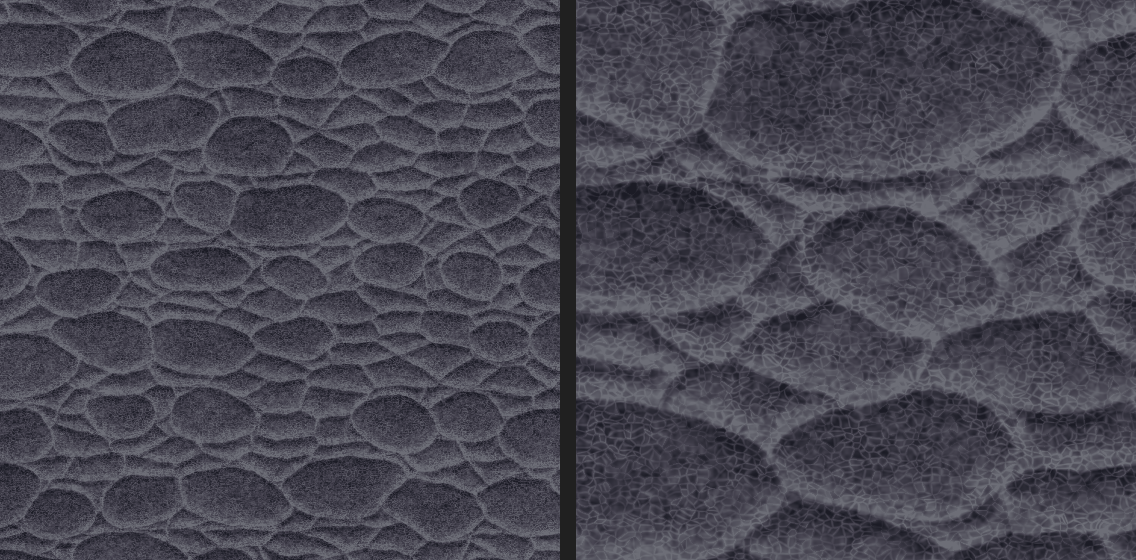
Left: the whole. Right: its middle third, enlarged.
Give the GLSL for this texture, as a WebGL 2 fragment shader.

```glsl
#version 300 es
precision highp float;
// Embossed reptile leather: rows of large oval scales lie over a field of
// small flat Voronoi scales. The distance to the nearest crease gives a
// rounded relief, which is lit from below and covered with fine grain.

uniform vec2 u_resolution;
out vec4 fragColor;

const vec2 OVAL_PITCH = vec2(0.166, 0.132);
const vec2 OVAL_MIN = vec2(0.054, 0.033);
const vec2 OVAL_MAX = vec2(0.112, 0.062);
const float OVAL_JITTER = 0.45;
const float OVAL_TILT = 0.35;
const float OVAL_GAPS = 0.08;
const vec2 SMALL_PITCH = vec2(0.094, 0.043);
const vec2 GRAIN_PITCH = vec2(0.0054, 0.0040);
const float DOME_WIDTH = 0.017;
const float RIM_WIDTH = 0.004;
const float CREASE_WIDTH = 0.0024;
const float GLOW_WIDTH = 0.006;
const float RIM_STEP = 0.0022;
const float DOME_STEP = 0.0075;
const float SHADE_GAIN = 0.95;
const float GLOW_GAIN = 0.28;
const float DOME_GAIN = 0.42;
const float GRAIN_GAIN = 0.38;
const vec3 SHADOW = vec3(0.14, 0.14, 0.18);
const vec3 MIDTONE = vec3(0.27, 0.26, 0.31);
const vec3 HIGHLIGHT = vec3(0.37, 0.37, 0.41);

vec2 hash2(vec2 p) {
    vec3 q = fract(p.xyx * vec3(0.1031, 0.1030, 0.0973));
    q += dot(q, q.yzx + 33.33);
    return fract((q.xx + q.yz) * q.zy);
}

float noise(vec2 p) {
    vec2 i = floor(p), f = fract(p);
    f = f * f * (3.0 - 2.0 * f);
    float low = mix(hash2(i).x, hash2(i + vec2(1, 0)).x, f.x);
    float high = mix(hash2(i + vec2(0, 1)).x, hash2(i + vec2(1, 1)).x, f.x);
    return mix(low, high, f.y);
}

// Approximate signed distance to an axis-aligned ellipse
float ellipse(vec2 p, vec2 radius) {
    float k = length(p / radius);
    return k * (k - 1.0) / max(length(p / (radius * radius)), 1e-4);
}

vec2 seed(vec2 cell) {
    return cell + 0.05 + 0.9 * hash2(cell);
}

// x: distance to the nearest cell border, y: random cell value
vec2 voronoi(vec2 p, vec2 pitch) {
    p /= pitch;
    vec2 cell = floor(p), first = vec2(8.0), id = cell;
    for (int k = 0; k < 9; k++) {
        vec2 c = cell + vec2(k % 3, k / 3) - 1.0;
        vec2 d = seed(c) - p;
        if (dot(d, d) < dot(first, first)) {
            first = d;
            id = c;
        }
    }
    float border = 1.0;
    for (int k = 0; k < 9; k++) {
        if (k == 4) continue;
        vec2 d = seed(id + vec2(k % 3, k / 3) - 1.0) - p;
        float toLine = 0.5 * (dot(d, d) - dot(first, first));
        border = min(border, toLine / max(length((d - first) / pitch), 1e-3));
    }
    return vec2(max(border, 0.0), hash2(id + 71.0).y);
}

// x: distances to the nearest and y: the second nearest oval
vec2 ovals(vec2 p) {
    vec2 nearest = vec2(1.0);
    float row = floor(p.y / OVAL_PITCH.y);
    for (int k = 0; k < 9; k++) {
        float r = row + float(k / 3 - 1);
        float shift = hash2(vec2(r, 17.0)).x;
        vec2 c = vec2(floor(p.x / OVAL_PITCH.x + shift) + float(k % 3 - 1), r);
        vec2 shape = hash2(c + 93.0);
        if (shape.y < OVAL_GAPS) continue;
        vec2 jitter = (hash2(c + 5.0) - 0.5) * OVAL_JITTER;
        vec2 q = p - (c + 0.5 + jitter - vec2(shift, 0.0)) * OVAL_PITCH;
        q.y += q.x * (shape.x - 0.5) * OVAL_TILT;
        vec2 size = hash2(c + 41.0);
        float d = ellipse(q, mix(OVAL_MIN, OVAL_MAX, vec2(size.x, mix(size.x, size.y, 0.4))));
        nearest = d < nearest.x ? vec2(d, nearest.x) : vec2(nearest.x, min(nearest.y, d));
    }
    return nearest;
}

// x: distance to the nearest crease, y: signed distance to the ovals
vec2 creases(vec2 p) {
    p += 0.018 * (vec2(noise(p * 14.0), noise(p * 14.0 + 37.0)) - 0.5);
    p += 0.004 * (vec2(noise(p * 60.0), noise(p * 60.0 + 11.0)) - 0.5);
    vec2 d = ovals(p);
    if (d.x < 0.0) return vec2(min(-d.x, 0.5 * (d.y - d.x)), d.x);
    return vec2(min(d.x, voronoi(p, SMALL_PITCH).x), d.x);
}

// Steep rim plus a wide dome
float relief(float edge) {
    return 1.0 - 0.5 * (exp(-edge / RIM_WIDTH) + exp(-edge / DOME_WIDTH));
}

float slope(vec2 p, float reach) {
    vec2 up = vec2(0.0, reach);
    return relief(creases(p + up).x) - relief(creases(p - up).x);
}

void main() {
    float scale = min(u_resolution.x, u_resolution.y);
    vec2 p = gl_FragCoord.xy / scale + 3.0;
    vec2 crease = creases(p);

    // Relief: dark upper rims, soft glow on lower rims, pale creases
    float rim = slope(p, RIM_STEP);
    float oval = smoothstep(0.002, -0.002, crease.y);
    float tone = mix(0.86, 0.88, oval) - mix(0.26, 0.36, oval) * relief(crease.x);
    tone += rim * (rim < 0.0 ? SHADE_GAIN : GLOW_GAIN) + DOME_GAIN * slope(p, DOME_STEP);
    float lineWidth = max(CREASE_WIDTH, 0.8 / scale);
    tone += 0.16 * exp(-pow(crease.x / lineWidth, 2.0));
    tone += 0.07 * exp(-crease.x / GLOW_WIDTH);

    // Grain: broken hairline cracks, uneven pebbles and pores
    vec2 bend = 0.004 * vec2(noise(p * 150.0), noise(p * 150.0 + 23.0));
    vec2 pebble = voronoi(p + bend, GRAIN_PITCH);
    float crack = 0.5 - smoothstep(0.0, 0.3, pebble.x / GRAIN_PITCH.y);
    tone += GRAIN_GAIN * crack * mix(0.3, 1.4, noise(p * 70.0));
    tone += 0.32 * (pebble.y - 0.5) + 0.46 * (noise(p * 370.0) - 0.5);

    // Wrinkles across the ovals, then broad mottling
    float fold = 1.0 - abs(2.0 * noise(p * vec2(28.0, 110.0)) - 1.0);
    tone -= 0.20 * oval * pow(fold, 6.0) * smoothstep(0.4, 0.8, noise(p * 9.0));
    tone += 0.20 * (noise(p * vec2(45.0, 120.0)) - 0.5);
    tone += 0.24 * (noise(p * 11.0 + 50.0) - 0.5);

    tone = clamp(tone, -0.15, 1.25);
    vec3 color = tone < 0.55 ? mix(SHADOW, MIDTONE, tone / 0.55)
                             : mix(MIDTONE, HIGHLIGHT, (tone - 0.55) / 0.45);
    fragColor = vec4(color, 1.0);
}
```
